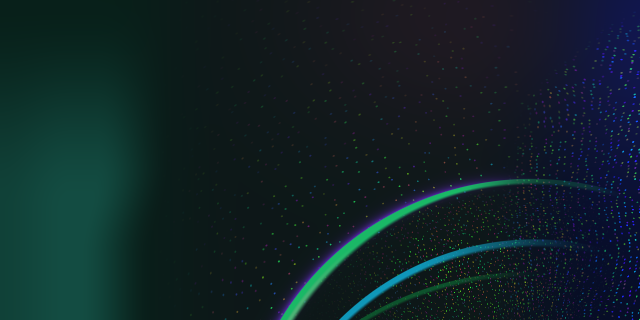
This background is drawn by a WebGL 1 fragment shader. Its source:

```glsl
precision highp float;
// Dark aurora backdrop: teal haze, glowing arcs and drifting coloured dots.

uniform vec2 u_resolution;

// Lengths are fractions of the canvas height.
const vec3 BASE = vec3(0.050, 0.092, 0.094);
const vec3 TEAL = vec3(0.075, 0.300, 0.260);
const vec3 HAZE = vec3(0.030, 0.125, 0.100);
const vec3 WARM = vec3(0.120, 0.098, 0.130);
const vec3 NAVY = vec3(0.065, 0.085, 0.310);
const vec3 DEEP = vec3(0.025, 0.050, 0.145);
const vec3 GREEN = vec3(0.10, 0.72, 0.40);
const vec3 MINT = vec3(0.30, 0.70, 0.46);
const vec3 VIOLET = vec3(0.40, 0.16, 0.80);
const vec3 CYAN = vec3(0.06, 0.62, 0.76);
const vec3 MOSS = vec3(0.05, 0.40, 0.20);

// Each arc: centre x, centre y, outer radius.
const vec3 OUTER_ARC = vec3(1.66, -0.477, 0.918);
const vec3 MIDDLE_ARC = vec3(1.67, -0.614, 0.866);
const vec3 INNER_ARC = vec3(1.65, -0.853, 1.003);

const float DOT_RADIUS = 0.0025;
const float TAU = 6.28318;

vec3 hash3(vec2 p) {
  vec3 q = fract(p.xyx * vec3(0.1031, 0.1030, 0.0973));
  q += dot(q, q.yxz + 33.33);
  return fract((q.xxy + q.yzz) * q.zyx);
}

float noise(vec2 p) {
  vec2 i = floor(p), f = fract(p);
  f = f * f * (3.0 - 2.0 * f);
  float low = mix(hash3(i).x, hash3(i + vec2(1.0, 0.0)).x, f.x);
  float high = mix(hash3(i + vec2(0.0, 1.0)).x, hash3(i + 1.0).x, f.x);
  return mix(low, high, f.y);
}

float gaussian(vec2 p, vec2 centre, vec2 spread) {
  vec2 d = (p - centre) / spread;
  return exp(-dot(d, d));
}

// Signed distance to an arc, positive outside.
float arcDistance(vec2 p, vec3 arc) {
  return length(p - arc.xy) - arc.z;
}

// Coverage of a band lying just inside the arc, with a softer inner edge.
float band(float d, float width, float px) {
  float outside = smoothstep(-0.7 * px, 0.7 * px, d);
  float inside = smoothstep(-width - px, -width * 0.7 + px, d);
  return inside * (1.0 - outside);
}

// One jittered dot per kept grid cell, in a random hue.
vec3 dots(vec2 q, vec2 cell, float jitter, float keep, float px) {
  vec2 id = floor(q / cell);
  vec3 h = hash3(id);
  vec3 pick = hash3(id + 71.7);
  vec2 offset = (fract(q / cell) - 0.5 - (h.xy - 0.5) * jitter) * cell;
  float cover = clamp((DOT_RADIUS - length(offset)) / px + 0.5, 0.0, 1.0);
  vec3 hue = 0.5 + 0.5 * cos(TAU * (h.z - vec3(0.0, 0.33, 0.67)));
  return hue * cover * step(pick.x, keep) * (0.4 + 0.6 * pick.y);
}

vec3 background(vec2 p) {
  vec3 col = mix(BASE, WARM, gaussian(p, vec2(1.42, 0.95), vec2(0.50, 0.38)));
  col = mix(col, DEEP, smoothstep(1.45, 1.90, p.x) * (1.0 - smoothstep(0.3, 0.9, p.y)));
  col = mix(col, NAVY, gaussian(p, vec2(2.05, 0.88), vec2(0.30, 0.50)));
  col = mix(col, HAZE, 1.0 - smoothstep(0.30, 0.75, p.x));
  // The haze on the left has a wavering right edge and fades upward.
  float edge = 0.39 + 0.06 * smoothstep(0.2, 0.5, p.y);
  float glow = 1.0 - smoothstep(edge - 0.15, edge + 0.09, p.x);
  glow *= 1.0 - smoothstep(0.35, 1.0, p.y);
  glow *= mix(0.75, 1.0, smoothstep(0.0, 0.22, p.x));
  return mix(col, TEAL, glow);
}

vec3 particles(vec2 p, float px) {
  vec2 rel = p - OUTER_ARC.xy;
  float d = arcDistance(p, OUTER_ARC);
  vec2 polar = vec2(atan(rel.x, rel.y) * OUTER_ARC.z, d);
  polar += 0.04 * vec2(noise(p * 4.0), noise(p * 4.0 + 19.0));
  float under = 1.0 - smoothstep(-0.05, -0.02, d);

  // Sparse swirl above the outer arc.
  float swirl = exp(-max(d, 0.0) * 3.2) * smoothstep(0.45, 0.85, p.x);
  swirl *= (1.0 - under) * (1.0 - smoothstep(1.45, 1.75, p.x));
  vec3 col = dots(polar, vec2(0.034, 0.029), 0.7, 0.75, px) * vec3(0.6, 0.9, 0.75) * swirl;

  // Dense golden green field between the arcs.
  float field = gaussian(p, vec2(1.45, 0.14), vec2(0.27, 0.24)) * under;
  col += dots(polar * 1.1, vec2(0.016, 0.014), 0.8, 0.75, px) * vec3(0.7, 0.95, 0.45) * field;

  // Curtain of fanned, rippling columns on the right.
  float start = 1.54 + 0.08 * smoothstep(0.3, 0.7, p.y) + max(p.y - 0.70, 0.0) * 1.15;
  float curtain = smoothstep(0.0, 0.10, p.x - start) * (1.0 - smoothstep(0.80, 1.0, p.y));
  float lean = (p.x - 1.75) * (p.y - 0.3) * 0.6;
  vec2 fan = vec2(p.x - lean + 0.05 * noise(p * 5.0), p.y + 0.04 * noise(p * 7.0));
  float shine = 0.65 + 0.5 * smoothstep(1.87, 1.98, p.x);
  vec3 tint = mix(vec3(0.65, 0.75, 0.6), vec3(0.35, 0.75, 1.0), smoothstep(1.65, 1.95, p.x));
  col += dots(fan, vec2(0.021, 0.011), 0.45, 0.7, px) * tint * curtain * shine;
  return col;
}

void main() {
  vec2 p = gl_FragCoord.xy / u_resolution.y;
  float px = 1.0 / u_resolution.y;
  vec3 col = background(p) + particles(p, px);

  // Inner and middle arcs.
  float inner = band(arcDistance(p, INNER_ARC), 0.016, px);
  col = mix(col, MOSS, inner * 0.75 * (1.0 - smoothstep(1.35, 1.72, p.x)));
  float middle = band(arcDistance(p, MIDDLE_ARC), 0.024, px);
  col = mix(col, CYAN, middle * mix(0.95, 0.0, smoothstep(1.25, 1.90, p.x)));

  // Outer arc with a violet rim and a pale inner strip.
  float d = arcDistance(p, OUTER_ARC);
  float rim = exp(-abs(d) / 0.012) * (1.0 - smoothstep(1.30, 1.72, p.x));
  col = mix(col, VIOLET, rim * 0.85);
  float width = mix(0.040, 0.018, smoothstep(0.95, 1.50, p.x));
  float pale = smoothstep(0.35, 0.6, -d / width) * (1.0 - smoothstep(0.90, 1.15, p.x));
  float fade = mix(1.0, 0.22, smoothstep(1.42, 1.75, p.x)) * (1.0 - smoothstep(1.80, 1.96, p.x));
  col = mix(col, mix(GREEN, MINT, pale), band(d, width, px) * fade);

  gl_FragColor = vec4(col, 1.0);
}
```
